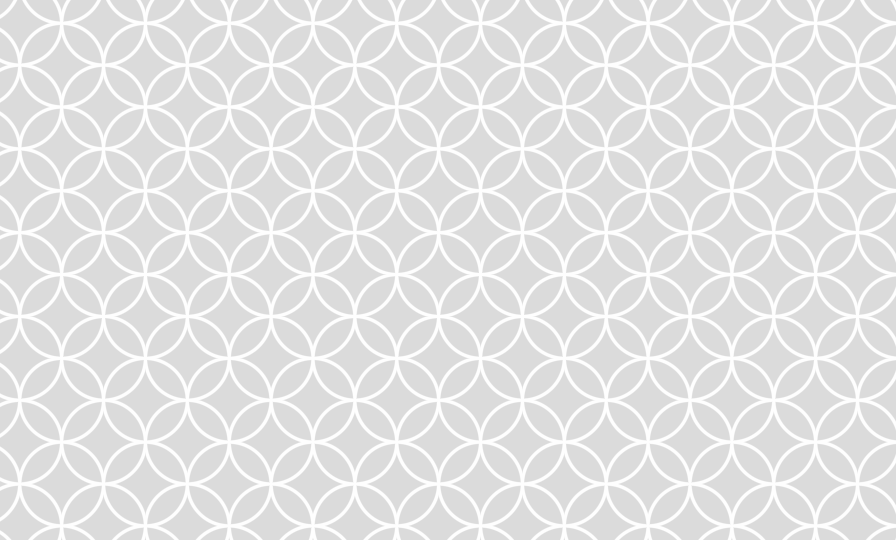
Reproduce this pattern procedurally as a Shadertoy shader.

```glsl
// Overlapping white rings on pale grey, forming a lattice of four-petal flowers

const float RADII_ACROSS = 21.39;           // ring radii spanning the canvas width
const vec2  CROSSING = vec2(-2.223, 0.891); // a petal tip, in radii from the canvas centre
const float HALF_LINE = 0.041;              // half the line width, in radii
const float EDGE_PIXELS = 0.75;             // softness on each side of an edge
const vec3  GROUND = vec3(0.86);
const vec3  LINE = vec3(0.995);

// Distance to the nearest unit ring; rings sit on a checkerboard of centres
float ringDistance(vec2 p) {
    // Fold into one quadrant around a crossing, where only two rings matter
    vec2 q = abs(mod(p + 1.0, 2.0) - 1.0);
    float side = abs(length(q - vec2(1.0, 0.0)) - 1.0);
    float above = abs(length(q - vec2(0.0, 1.0)) - 1.0);
    return min(side, above);
}

void mainImage(out vec4 fragColor, in vec2 fragCoord) {
    // Canvas units: one unit is one ring radius
    float pixel = RADII_ACROSS / iResolution.x;
    vec2 p = (fragCoord - 0.5 * iResolution.xy) * pixel - CROSSING;

    // Antialiased line over the ground
    float soft = EDGE_PIXELS * pixel;
    float line = 1.0 - smoothstep(-soft, soft, ringDistance(p) - HALF_LINE);
    fragColor = vec4(mix(GROUND, LINE, line), 1.0);
}
```
